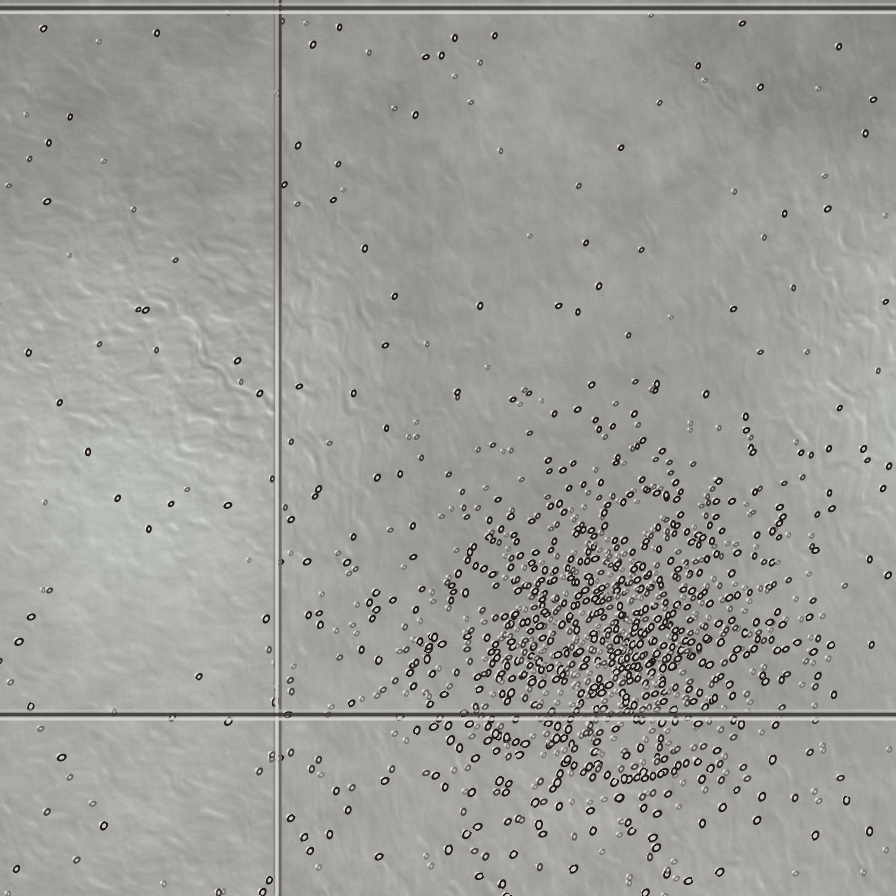
Give the GLSL for this texture, as a Shadertoy shader.

```glsl
// Grey glazed tiles with soft sheen, rippled relief, grout lines and a burst of droplets.

float hash(vec2 p) {
    return fract(sin(dot(p, vec2(127.1, 311.7))) * 43758.545);
}

float noise(vec2 p) {
    vec2 i = floor(p), f = fract(p);
    f = f * f * (3.0 - 2.0 * f);
    return mix(mix(hash(i), hash(i + vec2(1, 0)), f.x),
               mix(hash(i + vec2(0, 1)), hash(i + vec2(1, 1)), f.x), f.y);
}

float fbm(vec2 p) {
    float sum = 0.0, amp = 0.5;
    for (int i = 0; i < 4; i++) {
        sum += amp * noise(p);
        p = mat2(1.6, 1.2, -1.2, 1.6) * p + 7.3;
        amp *= 0.5;
    }
    return sum;
}

mat2 rot(float a) {
    float c = cos(a), s = sin(a);
    return mat2(c, s, -s, c);
}

// Soft elliptical falloff around a centre
float glow(vec2 p, vec2 centre, vec2 size) {
    vec2 q = (p - centre) / size;
    return exp(-dot(q, q));
}

// Antialiased line of half width w
float line(float d, float w, float px) {
    return 1.0 - smoothstep(w - 0.5 * px, w + px, abs(d));
}

// Wavy glaze height, with a different grain on each side of the vertical joint
float ripple(vec2 p) {
    vec2 q = p.x < 0.31 ? rot(0.45) * p * vec2(75, 105) : rot(-0.15) * p * vec2(115, 62);
    q += 1.5 * noise(p * 38.0);
    return 0.7 * noise(q) + 0.3 * noise(q * 2.1 + 9.0);
}

// Scattered wet beads: dark rim, pale core, bright glint
vec3 addDrops(vec3 col, vec2 p, float px) {
    for (int k = 0; k < 3; k++) {
        float layer = float(k);
        mat2 turn = rot(0.4 + layer * 0.9);
        vec2 g = turn * p * 85.0 + layer * 17.3;
        vec2 id = floor(g);
        vec2 jitter = 0.5 + 0.36 * (vec2(hash(id + 3.1), hash(id + 8.7)) - 0.5);
        vec2 centre = (id + jitter - layer * 17.3) / 85.0 * turn;
        vec2 r = (centre - vec2(0.68, 0.29)) / vec2(0.2, 0.19);
        float r2 = dot(r, r);
        float density = 0.62 * exp(-2.2 * r2) + 0.085 * exp(-0.55 * r2);
        density += 0.12 * glow(centre, vec2(0.307, 0.22), vec2(0.012, 0.09));
        if (hash(id + layer * 31.0) > density) continue;

        float pick = hash(id + 5.9);
        float radius = mix(0.0022, 0.0046, pick) * mix(1.1, 0.8, smoothstep(0.1, 0.5, p.y));
        vec2 q = rot(-0.9 + 1.1 * (hash(id + 2.4) - 0.5)) * (p - centre);
        float d = length(q * vec2(1.0, 1.45)) - radius;
        float glint = length(p - centre + vec2(0.0026, -0.0016)) - radius * 0.75;
        float ink = mix(0.35, 1.0, smoothstep(0.1, 0.6, pick));
        col = mix(col, vec3(0.94, 0.92, 0.89), 0.85 * (1.0 - smoothstep(-px, px, glint)));
        col = mix(col, vec3(0.80, 0.79, 0.77), 1.0 - smoothstep(-px, 0.5 * px, d));
        col = mix(col, vec3(0.13, 0.11, 0.10), ink * line(d, 0.0011, px));
    }
    return col;
}

void mainImage(out vec4 fragColor, in vec2 fragCoord) {
    vec2 p = fragCoord / iResolution.xy;
    float px = 1.0 / iResolution.y;

    // Broad sheen over the stone
    float left = glow(p, vec2(0.14, 0.44), vec2(0.24, 0.26));
    float right = glow(p, vec2(1.04, 0.52), vec2(0.17, 0.25));
    float low = 1.0 - smoothstep(0.0, 0.35, p.y);
    float top = smoothstep(0.62, 0.9, p.y);
    float tone = 0.605 + 0.115 * left + 0.09 * right + 0.045 * low;
    tone += 0.025 * glow(p, vec2(0.36, 0.6), vec2(0.07, 0.17));
    tone -= 0.035 * top * (1.0 - glow(p, vec2(0.53, 0.9), vec2(0.2, 0.25)));

    // Cloudy mottling and fine grain
    tone += (fbm(p * 9.0) - 0.47) * mix(0.07, 0.15, top);
    tone += (fbm(p * 48.0 + 4.0) - 0.47) * mix(0.07, 0.09, max(top, left));
    tone += (hash(floor(p * 512.0)) - 0.5) * 0.018;

    // Embossed ripples where the light grazes the glaze
    float wet = 0.22 + 0.8 * glow(p, vec2(0.22, 0.57), vec2(0.24, 0.21));
    wet += 0.6 * glow(p, vec2(0.98, 0.6), vec2(0.15, 0.22)) + 0.25 * low;
    wet += 0.4 * glow(p, vec2(0.025, 0.9), vec2(0.025)) + 0.5 * glow(p, vec2(0.79, 0.89), vec2(0.03));
    wet *= 1.0 - 0.35 * glow(p, vec2(0.14, 0.42), vec2(0.14));
    float relief = ripple(p) - ripple(p + vec2(0.003, 0.0045));
    tone += wet * (0.17 * relief + 0.16 * max(relief - 0.2, 0.0));

    vec3 col = tone * mix(vec3(1.005, 1.0, 0.975), vec3(0.985, 1.005, 0.98), max(left, right));
    col = addDrops(col, p, px);

    // Vertical joint: pale lip and dark gap, brighter towards the bottom
    float lit = 1.0 - smoothstep(0.6, 0.75, p.y);
    col = mix(col, vec3(0.44, 0.42, 0.40), 0.5 * line(p.x - 0.3062, 0.0008, px));
    col = mix(col, mix(vec3(0.66, 0.61, 0.58), vec3(0.82, 0.81, 0.78), lit), line(p.x - 0.309, 0.0015, px));
    col = mix(col, mix(vec3(0.27, 0.25, 0.24), vec3(0.42, 0.41, 0.39), lit), line(p.x - 0.3128, 0.0013, px));

    // Horizontal joints: dark gap with a bright lower edge
    for (int i = 0; i < 2; i++) {
        float d = p.y - (i == 0 ? 0.2025 : 0.991);
        col = mix(col, vec3(0.76, 0.76, 0.73), 0.6 * line(d - 0.0045, 0.001, px));
        col = mix(col, vec3(0.24, 0.23, 0.21), 0.9 * line(d, 0.0017, px));
        col = mix(col, vec3(0.84, 0.84, 0.81), 0.85 * line(d + 0.005, 0.0014, px));
    }

    fragColor = vec4(clamp(col, 0.0, 1.0), 1.0);
}
```
